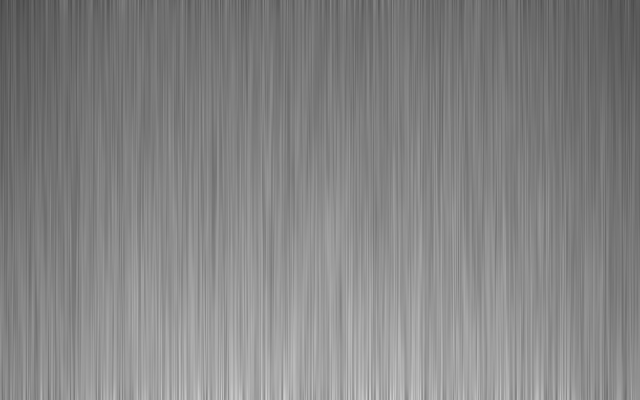
Reproduce this texture procedurally as a Shadertoy shader.

```glsl
float hash(vec2 p) {
    vec3 q = fract(p.xyx * vec3(0.1031, 0.1030, 0.0973));
    q += dot(q, q.yzx + 33.33);
    return fract((q.x + q.y) * q.z);
}

// Smooth random value along one scratch; each scratch has its own offset.
float scratch(float column, float y, float seed) {
    float t = y + 7.0 * hash(vec2(column, seed));
    float cell = floor(t);
    float blend = smoothstep(0.0, 1.0, t - cell);
    return mix(hash(vec2(column + seed, cell)),
               hash(vec2(column + seed, cell + 1.0)), blend);
}

// Neighbouring scratches meet in a narrow blend, centred on zero.
float grain(vec2 uv, vec2 density, float seed) {
    vec2 p = uv * density;
    float column = floor(p.x);
    float blend = smoothstep(0.15, 0.85, p.x - column);
    return mix(scratch(column, p.y, seed),
               scratch(column + 1.0, p.y, seed), blend) - 0.5;
}

void mainImage(out vec4 fragColor, in vec2 fragCoord) {
    vec2 uv = fragCoord / iResolution.xy;

    // Light rises from the lower edge and falls off at the sides.
    float side = abs(2.0 * uv.x - 1.0);
    vec2 glow = uv - vec2(0.5, 0.0);
    float light = mix(0.645, 0.435, uv.y) + 0.03 * exp(-14.0 * dot(glow, glow));
    light *= 1.0 - (0.16 + 0.07 * uv.y) * pow(side, 3.0);

    // Hair-fine marks dominate; broader ones only tint them.
    float brushing = 0.19 * grain(uv, vec2(610.0, 5.0), 11.0)
                   + 0.09 * grain(uv, vec2(370.0, 3.0), 37.0)
                   + 0.05 * grain(uv, vec2(90.0, 2.5), 71.0)
                   + 0.05 * grain(uv, vec2(640.0, 16.0), 93.0);

    // The marks bite harder at the upper and lower rims.
    float rim = 1.0 - smoothstep(0.0, 0.06, min(uv.y, 1.0 - uv.y));
    brushing *= 1.0 + 0.7 * rim + 0.1 * (1.0 - uv.y);

    float metal = light * (1.0 + brushing);
    fragColor = vec4(vec3(clamp(metal, 0.0, 1.0)), 1.0);
}
```
